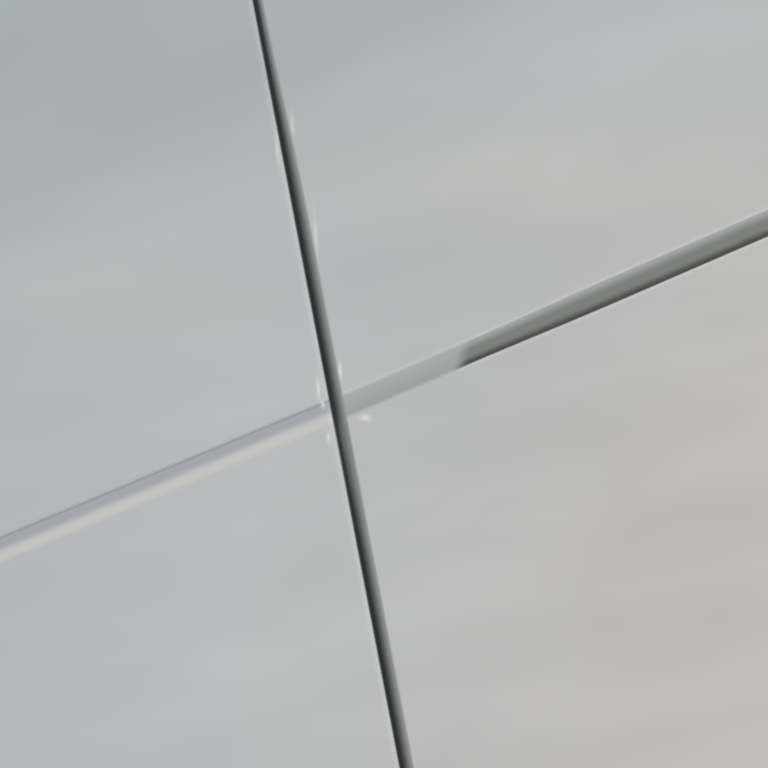
Reproduce this texture procedurally as a Shadertoy shader.

```glsl
// Glossy pale wall tiles meeting at a slanted cross of recessed joints.

const vec2  CROSSING    = vec2(0.437, 0.466);
const float STEEP_LEAN  = -0.1915;  // dx/dy of the steep joint
const float SLOPE_LEFT  = 0.4167;   // dy/dx of the shallow joint
const float SLOPE_RIGHT = 0.4327;
const float SHADE_START = 0.602;    // where the right joint falls into shadow
const float GLAZE_GRAIN = 0.022;
const vec3  TOP_LEFT     = vec3(0.660, 0.692, 0.702);
const vec3  TOP_RIGHT    = vec3(0.725, 0.738, 0.737);
const vec3  BOTTOM_LEFT  = vec3(0.712, 0.728, 0.737);
const vec3  BOTTOM_RIGHT = vec3(0.752, 0.742, 0.732);
const vec3  JOINT_DARK   = vec3(0.180, 0.190, 0.195);
const vec3  JOINT_GREY   = vec3(0.490, 0.500, 0.485);
const vec3  JOINT_PALE   = vec3(0.635, 0.652, 0.645);
const vec3  GLINT_COLOR  = vec3(0.890, 0.890, 0.870);

// Chips along the steep joint: height, offset from its axis, half length
const int GLINT_COUNT = 8;
const vec3 GLINTS[GLINT_COUNT] = vec3[](
    vec3(0.838, 0.015, 0.014), vec3(0.694, 0.018, 0.026),
    vec3(0.495, -0.017, 0.014), vec3(0.430, -0.016, 0.007),
    vec3(0.456, 0.037, 0.004), vec3(0.805, -0.011, 0.022),
    vec3(0.518, 0.016, 0.010), vec3(0.474, -0.015, 0.006));

vec2 gradientAt(vec2 cell) {
    float h = fract(sin(dot(cell, vec2(127.1, 311.7))) * 43758.5);
    return vec2(cos(6.2832 * h), sin(6.2832 * h));
}

float gradientNoise(vec2 p) {
    vec2 i = floor(p), f = p - i;
    vec2 w = f * f * f * (f * (f * 6.0 - 15.0) + 10.0);
    vec2 e = vec2(1.0, 0.0);
    float a = dot(gradientAt(i), f);
    float b = dot(gradientAt(i + e.xy), f - e.xy);
    float c = dot(gradientAt(i + e.yx), f - e.yx);
    float d = dot(gradientAt(i + e.xx), f - e.xx);
    return mix(mix(a, b, w.x), mix(c, d, w.x), w.y);
}

float blob(vec2 p, vec2 center, vec2 radius) {
    vec2 q = (p - center) / radius;
    return exp(-dot(q, q));
}

// Soft-edged interval from lo to hi
float band(float x, float lo, float hi, float soft) {
    return smoothstep(lo - soft, lo + soft, x) * (1.0 - smoothstep(hi - soft, hi + soft, x));
}

vec3 glaze(vec2 p) {
    vec3 col = mix(mix(BOTTOM_LEFT, BOTTOM_RIGHT, p.x), mix(TOP_LEFT, TOP_RIGHT, p.x), p.y * p.y);
    vec2 sheared = vec2(p.x, p.y - 0.22 * p.x);
    col -= 0.025 * blob(sheared, vec2(0.15, 0.86), vec2(0.5, 0.10));
    col += vec3(0.022, 0.012, 0.0) * blob(p, vec2(0.13, 0.61), vec2(0.2, 0.06));
    col += vec3(0.012, 0.005, -0.003) * blob(p, vec2(0.62, 0.77), vec2(0.3, 0.07));
    col -= vec3(0.006, 0.014, 0.018) * blob(p, vec2(0.95, 0.33), vec2(0.17, 0.14));
    col += GLAZE_GRAIN * gradientNoise(sheared * vec2(2.5, 9.0) + 3.7);
    col += 0.3 * GLAZE_GRAIN * gradientNoise(sheared * vec2(9.0, 24.0));
    return col;
}

// Left arm: cool shadow above a warm lit lip
vec3 leftArm(vec3 col, float e) {
    col = mix(col, vec3(0.625, 0.640, 0.660), 0.85 * band(e, 0.001, 0.017, 0.006));
    col = mix(col, vec3(0.500, 0.515, 0.525), 0.45 * band(e, 0.014, 0.017, 0.002));
    return mix(col, vec3(0.775, 0.770, 0.752), 0.85 * band(e, -0.016, -0.003, 0.005));
}

// Right arm: pale near the crossing, shadowed farther out
vec3 rightArm(vec3 col, float e, float x, float px) {
    float halfWidth = mix(0.015, 0.0172, smoothstep(0.6, 0.8, x));
    float t = e / halfWidth;
    float shade = smoothstep(SHADE_START - 0.012, SHADE_START + 0.012, x - 0.2 * e);
    vec3 pale = JOINT_PALE + 0.025 * t;
    vec3 grey = mix(JOINT_GREY, JOINT_PALE, smoothstep(0.1, 1.0, t));
    grey = mix(vec3(0.285, 0.290, 0.280), grey, smoothstep(-1.0, -0.25, t));
    float soft = mix(0.003, 0.0012, shade) + 0.5 * px;
    col += 0.03 * band(e, halfWidth, halfWidth + 0.004, 0.003);
    col += 0.035 * shade * band(e, -halfWidth - 0.004, -halfWidth, 0.002);
    return mix(col, mix(pale, grey, shade), band(e, -halfWidth, halfWidth, soft));
}

// Steep joint: sharp dark left wall, softer grey right wall
vec3 steepJoint(vec3 col, float d, float y, float px) {
    float below = 1.0 - smoothstep(CROSSING.y - 0.03, CROSSING.y, y);
    float nearTop = smoothstep(0.7, 1.0, y);
    float fresh = below * smoothstep(0.26, CROSSING.y, y);
    float right = mix(0.0125, 0.007, nearTop);
    vec3 wall = mix(JOINT_DARK, vec3(0.560, 0.565, 0.560), smoothstep(-0.004, right, d));
    wall = mix(wall, JOINT_GREY, 0.45 * fresh);
    col += 0.03 * band(d, -0.012, -0.006, 0.003);
    col = mix(col, wall, band(d, -0.0055, right, 0.0018 + 0.5 * px));
    return mix(col, JOINT_DARK, 0.75 * band(d, -0.0048, -0.0005, 0.0013 + 0.5 * px));
}

float glints(float d, float y) {
    float sum = 0.0;
    for (int i = 0; i < GLINT_COUNT; i++) {
        vec3 g = GLINTS[i];
        float width = g.z < 0.005 ? 0.007 : 0.0026;
        float drift = 0.12 * (y - g.x);
        float strength = g.z > 0.02 || g.x > 0.8 ? 0.45 : 0.7;
        sum += strength * blob(vec2(d - drift, y), vec2(g.y, g.x), vec2(width, g.z));
    }
    return min(sum, 1.0);
}

void mainImage(out vec4 fragColor, in vec2 fragCoord) {
    vec2 p = fragCoord / iResolution.xy;
    float px = 1.0 / iResolution.y;
    vec2 q = p - CROSSING;
    float d = q.x - STEEP_LEAN * q.y;
    vec3 col = glaze(p);
    vec3 left = leftArm(col, q.y - SLOPE_LEFT * q.x);
    vec3 right = rightArm(col, q.y - SLOPE_RIGHT * q.x, p.x, px);
    col = mix(left, right, smoothstep(-0.002, 0.002, d));
    col = steepJoint(col, d, p.y, px);
    col = mix(col, GLINT_COLOR, glints(d, p.y));
    fragColor = vec4(clamp(col, 0.0, 1.0), 1.0);
}
```
